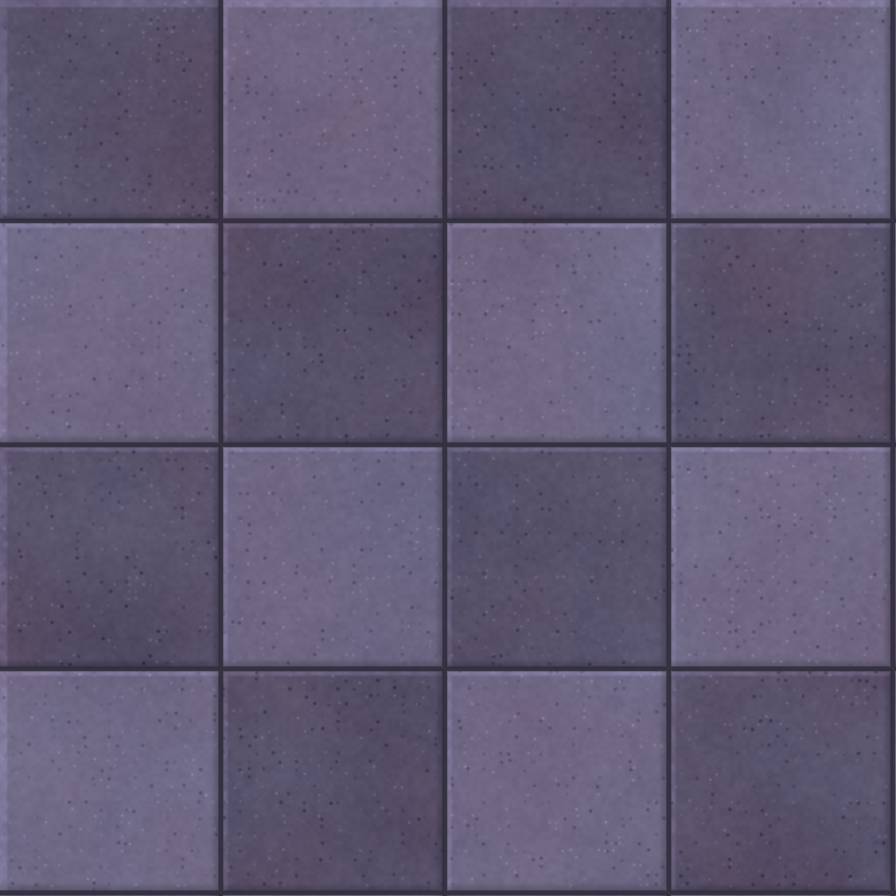
A WebGL 1 fragment shader for this texture:

```glsl
precision highp float;

// A four by four checkerboard of violet stone tiles with thin dark grooves.
// Each tile has a lit left and top bevel; wrapped value noise clouds the stone
// and wrapped cellular noise scatters small pits and pale flecks over it.

uniform vec2 u_resolution;

const float TILES = 4.0;
const vec2 GROOVE_OFFSET = vec2(0.0145, -0.0145); // groove centre, in tiles
const float GROOVE_HALF = 0.011;

const vec3 LIGHT_STONE = vec3(0.432, 0.402, 0.515);
const vec3 DARK_STONE = vec3(0.342, 0.311, 0.408);
const vec3 GROOVE = vec3(0.195, 0.182, 0.240);
const vec3 BEVEL_TINT = vec3(0.085, 0.085, 0.110);
const vec3 COOL_TINT = vec3(-0.012, 0.012, 0.018);

float hash(vec2 p) {
  vec3 h = fract(vec3(p.xyx) * 0.1031);
  h += dot(h, h.yzx + 33.33);
  return fract((h.x + h.y) * h.z);
}

// Smooth value noise that wraps after "period" cells.
float wrapNoise(vec2 uv, float period, float seed) {
  vec2 p = uv * period;
  vec2 cell = floor(p);
  vec2 f = p - cell;
  f = f * f * (3.0 - 2.0 * f);
  vec2 lo = mod(cell, period) + seed;
  vec2 hi = mod(cell + 1.0, period) + seed;
  float bottom = mix(hash(lo), hash(vec2(hi.x, lo.y)), f.x);
  float top = mix(hash(vec2(lo.x, hi.y)), hash(hi), f.x);
  return mix(bottom, top, f.y);
}

// Sparse round specks: one random dot in a share of the cells.
float specks(vec2 uv, float period, float share, float seed) {
  vec2 p = uv * period;
  vec2 cell = mod(floor(p), period) + seed;
  vec2 centre = 0.35 + 0.3 * vec2(hash(cell + 17.0), hash(cell + 41.0));
  float dot1 = 1.0 - smoothstep(0.08, 0.35, length(fract(p) - centre));
  return dot1 * step(hash(cell), share) * hash(cell + 73.0);
}

// Broad clouds, centred on zero.
float clouds(vec2 uv, float seed) {
  return 0.55 * wrapNoise(uv, 7.0, seed) + 0.30 * wrapNoise(uv, 15.0, seed + 31.0)
       + 0.15 * wrapNoise(uv, 34.0, seed + 67.0) - 0.5;
}

// Fine stone grain, centred on zero.
float grain(vec2 uv) {
  return 0.5 * wrapNoise(uv, 230.0, 11.0) + 0.5 * wrapNoise(uv, 120.0, 57.0) - 0.5;
}

vec3 stone(vec2 uv, vec2 tile) {
  float dark = mod(tile.x + tile.y, 2.0);
  float tone = 0.012 * (hash(tile + 5.0) - 0.5);
  tone += mix(0.055, 0.085, dark) * clouds(uv, 3.0) + 0.045 * grain(uv);
  tone -= 0.10 * specks(uv, 110.0, 0.16, 90.0);
  tone += 0.075 * specks(uv, 128.0, 0.14, 210.0);
  vec3 color = mix(LIGHT_STONE, DARK_STONE, dark) + tone;
  return color + COOL_TINT * clouds(uv, 140.0) * 2.0;
}

// Bright strip beside a groove; d is the distance from the groove centre.
float bevel(float d, float width, float blur) {
  return smoothstep(GROOVE_HALF - blur, GROOVE_HALF + blur, d)
       * (1.0 - smoothstep(width - 0.009, width + 0.006, d));
}

void main() {
  vec2 uv = gl_FragCoord.xy / u_resolution;
  vec2 p = uv * TILES + GROOVE_OFFSET;
  vec2 tile = mod(floor(p), TILES);
  float blur = max(0.5 * TILES / min(u_resolution.x, u_resolution.y), 0.004);

  // Signed distance: positive to the right of and below a groove.
  vec2 d = (fract(p + 0.5) - 0.5) * vec2(1.0, -1.0);
  vec3 color = stone(uv, tile);

  // Worn bevels, wider along the outer left and top edges.
  vec2 outer = vec2(1.0 - step(0.5, tile.x), step(2.5, tile.y));
  vec2 width = mix(vec2(0.032), vec2(0.048), outer);
  vec2 wear = vec2(wrapNoise(uv, 140.0, 19.0), wrapNoise(uv, 140.0, 83.0));
  float left = bevel(d.x, width.x, blur) * (0.30 + 0.65 * wear.x);
  float top = bevel(d.y, width.y, blur) * (0.55 + 0.50 * wear.y);
  color += BEVEL_TINT * max(left, top);

  // Soft shade on the right and bottom rims, then the groove itself.
  vec2 rim = smoothstep(-0.05, -0.012, d) * (1.0 - step(0.0, d));
  color *= 1.0 - 0.16 * max(rim.x, rim.y);
  vec2 lines = 1.0 - smoothstep(GROOVE_HALF - blur, GROOVE_HALF + blur, abs(d));
  color = mix(color, GROOVE, 0.93 * max(lines.x, lines.y));

  gl_FragColor = vec4(color, 1.0);
}
```
